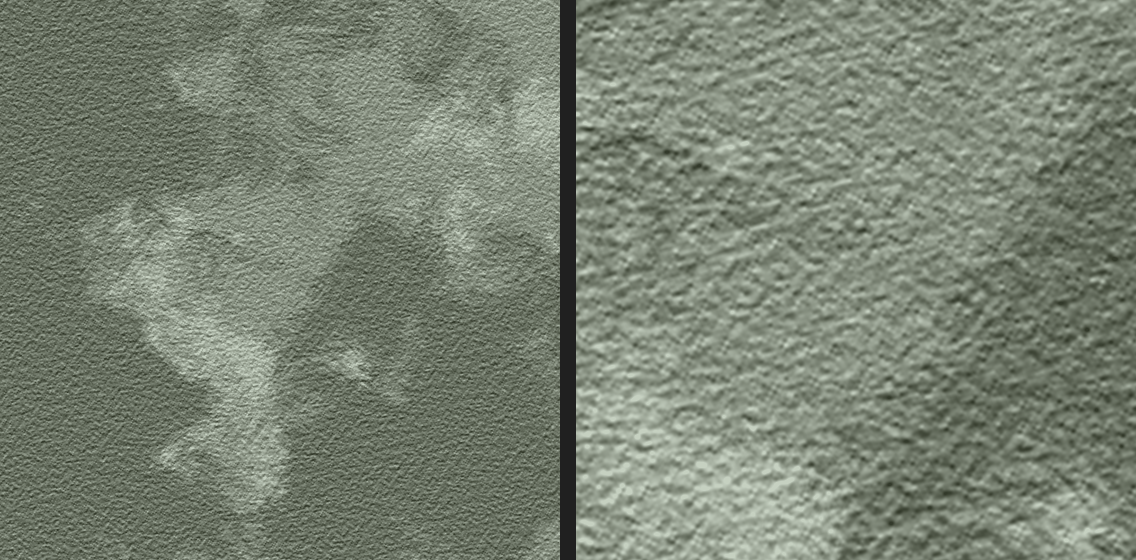
Left: the whole. Right: its middle third, enlarged.
Write a WebGL 2 fragment shader that draws this texture.

```glsl
#version 300 es
precision highp float;
// Weathered grey-green stone: ragged pale crust over a darker ground.
// Rough fractal noise shapes the crust, fine noise adds the grain, and
// both are embossed by comparing the height with a point nearer the light.

uniform vec2 u_resolution;
out vec4 outColor;

// Colours at tone 0 and tone 1
const vec3 DARK_STONE = vec3(0.32, 0.35, 0.29);
const vec3 PALE_STONE = vec3(0.67, 0.71, 0.65);

// Tone
const float GROUND_TONE = 0.24;
const float CRUST_TONE = 0.36;
const float FLAKE_TONE = 0.34;

// Feature frequencies, in cells per canvas height
const float CRUST_SCALE = 3.0;
const float FLAKE_SCALE = 4.6;
const float GRAIN_SCALE = 205.0;
const float FINE_GRAIN_SCALE = 360.0;

// Shape and relief
const int OCTAVES = 7;
const float GAIN = 0.73;
const float WARP = 0.22;
const float CRUST_HEIGHT = 0.75;
const float FLAKE_HEIGHT = 0.5;
const float RELIEF = 1.1;
const vec2 LIGHT_STEP = vec2(-0.0003, 0.0021);

// Rotation that hides the noise lattice
const mat2 TURN = mat2(0.8, 0.6, -0.6, 0.8);

float hash(vec2 p) {
    return fract(sin(dot(p, vec2(127.1, 311.7))) * 43758.5453);
}

float noise(vec2 p) {
    vec2 cell = floor(p);
    vec2 f = fract(p);
    f = f * f * (3.0 - 2.0 * f);
    float low = mix(hash(cell), hash(cell + vec2(1.0, 0.0)), f.x);
    float high = mix(hash(cell + vec2(0.0, 1.0)), hash(cell + 1.0), f.x);
    return mix(low, high, f.y);
}

float fbm(vec2 p) {
    float sum = 0.0;
    float total = 0.0;
    float weight = 1.0;
    for (int i = 0; i < OCTAVES; i++) {
        sum += weight * noise(p);
        total += weight;
        weight *= GAIN;
        p = TURN * p * 2.03 + 17.3;
    }
    return sum / total;
}

// x: crust cover, y: pale flakes lying on the crust
vec2 layers(vec2 p) {
    vec2 q = p * CRUST_SCALE;
    vec2 bend = vec2(noise(q * 3.1 + 5.2), noise(q * 3.1 + 31.8)) - 0.5;
    float crust = smoothstep(0.40, 0.59, fbm(q + WARP * bend + 3.7));
    float flakes = smoothstep(0.51, 0.67, fbm(p * FLAKE_SCALE + WARP * bend + 61.4));
    return vec2(crust, flakes * crust);
}

float grain(vec2 p) {
    vec2 q = TURN * p;
    return noise(q * GRAIN_SCALE) + 0.5 * noise(TURN * q * FINE_GRAIN_SCALE + 9.1);
}

float surfaceHeight(vec2 p, vec2 cover) {
    return grain(p) + dot(cover, vec2(CRUST_HEIGHT, FLAKE_HEIGHT));
}

void main() {
    vec2 p = gl_FragCoord.xy / u_resolution.y;
    vec2 lit = p + LIGHT_STEP;

    // Flat colour of the layers
    vec2 cover = layers(p);
    float tone = GROUND_TONE + dot(cover, vec2(CRUST_TONE, FLAKE_TONE));

    // Slopes facing the light brighten, the others fall into shade
    float slope = surfaceHeight(p, cover) - surfaceHeight(lit, layers(lit));
    tone += RELIEF * slope;

    vec3 color = mix(DARK_STONE, PALE_STONE, clamp(tone, -0.35, 1.3));
    outColor = vec4(color, 1.0);
}
```
